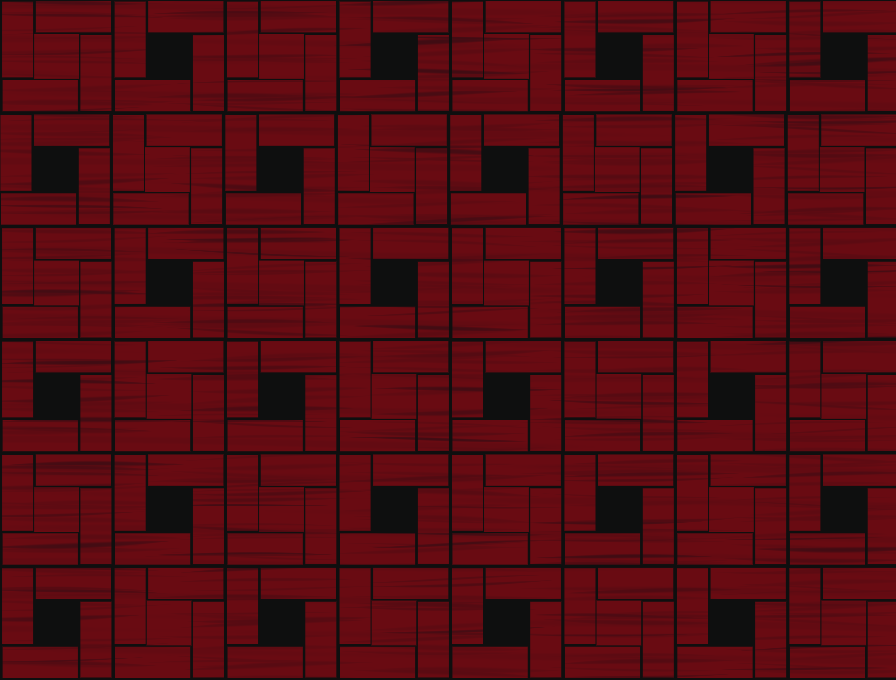
This pattern is drawn by a WebGL 2 fragment shader. Its source:

```glsl
#version 300 es
precision highp float;
// Dark red pinwheel paving with alternate black centres and wispy wood grain.

uniform vec2 u_resolution;
out vec4 fragColor;

float hash(vec2 p) {
  vec3 q = fract(vec3(p.xyx) * vec3(0.1031, 0.103, 0.0973));
  q += dot(q, q.yzx + 33.33);
  return fract((q.x + q.y) * q.z);
}

// Coverage of a rectangle from corner lo to corner hi.
float brick(vec2 p, vec2 lo, vec2 hi, float pixel) {
  vec2 d = abs(p - 0.5 * (lo + hi)) - 0.5 * (hi - lo);
  return 1.0 - smoothstep(-0.5 * pixel, 0.5 * pixel, max(d.x, d.y));
}

// Long tapered strokes, one per grid cell in each tilted layer.
float grainStrokes(vec2 p) {
  float dark = 0.0;
  for (int i = 0; i < 7; i++) {
    float layer = float(i);
    float slope = 0.09 * (hash(vec2(layer, 4.7)) - 0.4);
    vec2 q = vec2(p.x + 1.73 * layer, p.y + slope * p.x + 0.37 * layer + 3.0);
    q.y += 0.012 * sin(2.3 * p.x + 1.7 * layer);
    q *= vec2(0.6, 2.5);
    vec2 id = floor(q) + 31.0 * layer;
    vec2 f = fract(q);
    float along = 2.0 * f.x - 1.0;
    float taper = max(1.0 - along * along, 0.0);
    float width = mix(0.03, 0.09, hash(id + 7.3)) * taper + 0.002;
    float offset = abs(f.y - mix(0.15, 0.85, hash(id)));
    float strength = mix(0.22, 0.85, pow(hash(id + 19.1), 4.0));
    float stroke = 1.0 - smoothstep(0.2 * width, width, offset);
    dark = max(dark, stroke * strength * sqrt(taper));
  }
  return dark;
}

void main() {
  vec2 uv = gl_FragCoord.xy / u_resolution;
  vec2 p = vec2(uv.x * 7.967, (1.0 - uv.y) * 6.0);
  float pixel = 6.0 / u_resolution.y;

  // Cells, counted from the upper left; the second row sits slightly left.
  float row = floor(p.y);
  float x = p.x - 0.005 + (row == 1.0 ? 0.015 : 0.0);
  vec2 cell = vec2(floor(x), row);
  vec2 f = vec2(fract(x), fract(p.y + 0.004));

  // Four bricks turned about the centre, plus a square in every other cell.
  float tile = 0.0;
  vec2 turned = f;
  for (int i = 0; i < 4; i++) {
    tile = max(tile, brick(turned, vec2(0.014, 0.018), vec2(0.290, 0.687), pixel));
    turned = vec2(turned.y, 1.0 - turned.x);
  }
  if (mod(cell.x + cell.y, 2.0) < 0.5) {
    tile = max(tile, brick(f, vec2(0.299, 0.303), vec2(0.697, 0.699), pixel));
  }

  // Soft bands under the strokes.
  float bands = sin(p.y * 23.0 + 0.8 * sin(p.x * 1.3)) + sin(p.y * 41.0 - p.x * 0.7);
  float grain = max(grainStrokes(p), 0.13 * smoothstep(0.5, 1.8, bands));
  vec3 red = mix(vec3(0.412, 0.042, 0.07), vec3(0.22, 0.047, 0.075), grain);
  vec3 black = vec3(0.055, 0.058, 0.058);
  fragColor = vec4(mix(black, red, tile), 1.0);
}
```
